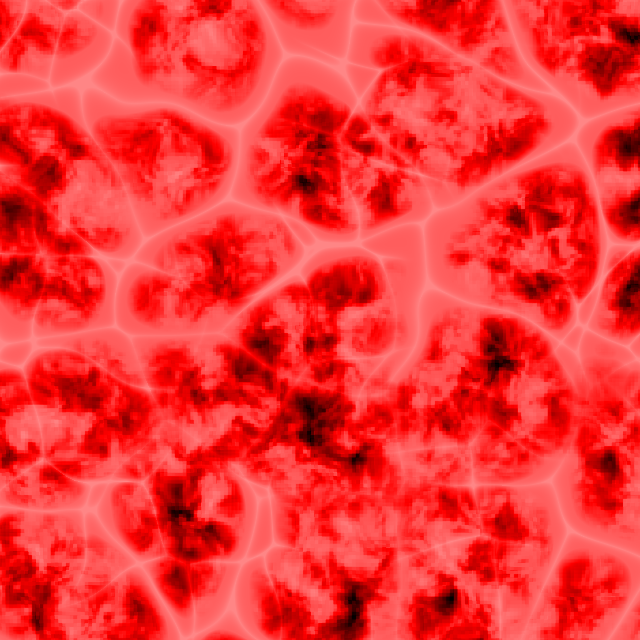
This texture is drawn by a WebGL 2 fragment shader. Its source:

```glsl
#version 300 es
precision highp float;
// Glowing red veins branching over dark, blocky mottled tissue.

uniform vec2 u_resolution;
out vec4 fragColor;

const float VEIN_CELLS = 4.6;
const float FINE_CELLS = 6.3;
const float BLOCKS = 170.0;

vec2 hash2(vec2 cell, float seed) {
    uvec2 q = uvec2(ivec2(cell) + 4096) * uvec2(1597u, 3812u) + uint(seed) * 7919u;
    uint n = (q.x ^ (q.y * 2971u)) * 73939u;
    n = (n ^ (n >> 15u)) * 92821u;
    n ^= n >> 13u;
    uint m = (n ^ (n >> 7u)) * 68917u;
    m ^= m >> 14u;
    return vec2(n & 65535u, m & 65535u) / 65535.0;
}

// Two independent channels of smooth value noise.
vec2 noise2(vec2 p, float seed) {
    vec2 i = floor(p), f = fract(p);
    vec2 u = f * f * (3.0 - 2.0 * f);
    vec2 low = mix(hash2(i, seed), hash2(i + vec2(1, 0), seed), u.x);
    vec2 high = mix(hash2(i + vec2(0, 1), seed), hash2(i + vec2(1, 1), seed), u.x);
    return mix(low, high, u.y);
}

float fbm(vec2 p, float seed) {
    float sum = 0.0, total = 0.0, amp = 1.0;
    for (int i = 0; i < 4; i++) {
        sum += amp * noise2(p, seed + float(i)).x;
        total += amp;
        amp *= 0.65;
        p = mat2(0.8, 0.6, -0.6, 0.8) * p * 2.03;
    }
    return sum / total;
}

// Bends straight cell borders into curved veins.
vec2 warp(vec2 p, float seed) {
    return p + 0.10 * (noise2(p * 4.0, seed) - 0.5)
             + 0.035 * (noise2(p * 11.0, seed + 1.0) - 0.5);
}

vec2 site(vec2 cell, float seed) {
    return cell + 0.05 + 0.9 * hash2(cell, seed);
}

// Light around cell borders: x = thin core, y = wide halo, summed at junctions.
vec2 veins(vec2 p, float haloFalloff, float seed) {
    vec2 home = floor(p), nearCell = home, nearest = vec2(0.0);
    float best = 1e3;
    for (int y = -1; y <= 1; y++)
    for (int x = -1; x <= 1; x++) {
        vec2 cell = home + vec2(x, y);
        vec2 r = site(cell, seed) - p;
        if (dot(r, r) < best) {
            best = dot(r, r);
            nearest = r;
            nearCell = cell;
        }
    }
    vec2 light = vec2(0.0);
    for (int y = -2; y <= 2; y++)
    for (int x = -2; x <= 2; x++) {
        if (x == 0 && y == 0) continue;
        vec2 r = site(nearCell + vec2(x, y), seed) - p;
        float d = max(dot(0.5 * (nearest + r), normalize(r - nearest)), 0.0);
        light += exp(-d * vec2(35.0, haloFalloff));
    }
    return min(light, vec2(1.4));
}

// Snaps to small squares with softened borders.
vec2 blocky(vec2 p, float count) {
    vec2 q = p * count;
    return (floor(q) + smoothstep(0.25, 0.75, fract(q))) / count;
}

// Negative tones darken the red, positive ones lift it to pink.
vec3 redRamp(float tone) {
    float red = clamp(1.0 + tone, 0.0, 1.0);
    float pale = clamp(tone, 0.0, 0.52);
    return vec3(red, pale, pale);
}

void main() {
    vec2 p = gl_FragCoord.xy / min(u_resolution.x, u_resolution.y);

    // Vein networks of varying strength
    vec2 major = veins(warp(p, 11.0) * VEIN_CELLS, 8.0, 3.0);
    vec2 fine = veins(warp(p + 3.7, 23.0) * FINE_CELLS, 13.0, 7.0);
    vec2 patches = noise2(p * 5.0 + 1.3, 31.0);
    float majorPower = mix(0.5, 1.0, smoothstep(0.2, 0.7, patches.x));
    float finePower = smoothstep(0.38, 0.72, patches.y);

    // Soft light that hides the mottling
    float cloud = noise2(p * 6.5, 37.0).x - 0.5;
    float light = 0.92 * majorPower * major.y + 0.35 * finePower * fine.y + 0.45 * cloud;
    light = clamp(light, 0.0, 1.0);

    // Ragged dark mottling
    vec2 b = blocky(p, BLOCKS);
    vec2 ragged = b + 0.025 * (noise2(b * 24.0, 41.0) - 0.5);
    float mottle = 3.3 * (fbm(ragged * 18.0, 47.0) - 0.5) - 0.11;
    mottle = min(mottle, 0.2 + 0.3 * mottle);

    float tone = mix(mottle, 0.36, light);
    tone += 0.14 * majorPower * major.x + 0.13 * finePower * fine.x;
    fragColor = vec4(redRamp(tone), 1.0);
}
```
